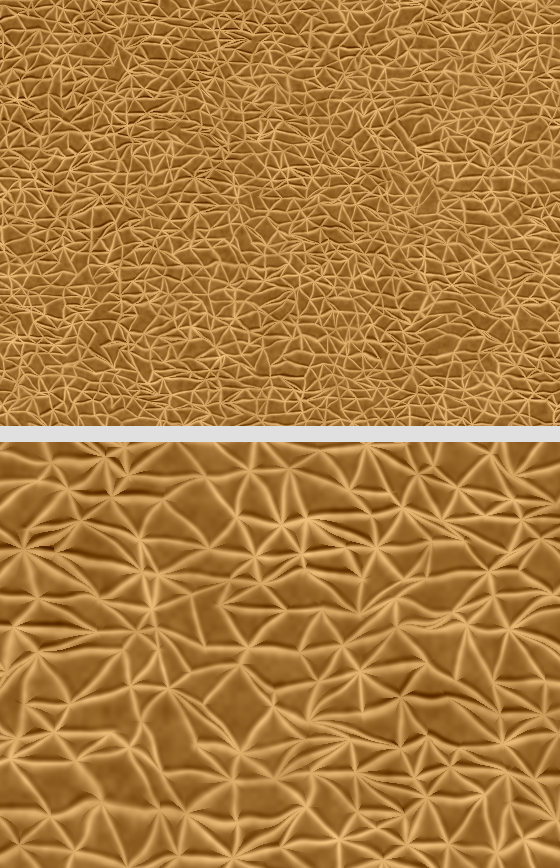
Top, the full canvas; bottom, a detail of the centre.
Reproduce this texture procedurally as a Shadertoy shader.

```glsl
// Tan grained leather: pale creases around small, mostly triangular pads.
// Creases are the edges of a jittered, staggered lattice with random diagonals;
// the nearest edge gives the crease tone, its shadow and its lit rim.

const vec3 DARK_TAN = vec3(0.48, 0.29, 0.06);
const vec3 PALE_TAN = vec3(0.90, 0.71, 0.45);
const float ROWS = 37.0;              // lattice rows per canvas height
const vec2 CELL = vec2(1.32, 1.0);    // lattice cell, wider than tall
const float JITTER = 0.70;
const float CREASE_WIDTH = 0.11;      // in rows
const float SHOULDER_WIDTH = 0.20;    // in rows
const float PAD_TONE = 0.16;
const float CREASE_GAIN = 0.48;
const float SHOULDER_GAIN = 0.24;
const float SHADOW_GAIN = 0.75;
const float RIM_GAIN = 0.26;
const float GRAIN_GAIN = 0.30;

float hash(vec2 p) {
    vec3 h = fract(p.xyx * vec3(0.1031, 0.1030, 0.0973));
    h += dot(h, h.yzx + 33.33);
    return fract((h.x + h.y) * h.z);
}

vec2 hash2(vec2 p) {
    return vec2(hash(p), hash(p + 57.3));
}

float noise(vec2 p) {
    vec2 i = floor(p), f = fract(p);
    f = f * f * (3.0 - 2.0 * f);
    return mix(mix(hash(i), hash(i + vec2(1, 0)), f.x),
               mix(hash(i + vec2(0, 1)), hash(i + vec2(1, 1)), f.x), f.y);
}

vec2 noise2(vec2 p) {
    return vec2(noise(p), noise(p + 71.7)) - 0.5;
}

// Every other row is staggered by half a cell
vec2 vertex(vec2 id) {
    vec2 stagger = vec2(0.5 * mod(id.y, 2.0) - 0.25, 0.0);
    return (id + 0.5 + stagger + JITTER * (hash2(id) - 0.5)) * CELL;
}

// Keeps the nearest edge: xy = offset from it, z = weighted distance, w = strength
void addEdge(vec2 q, vec2 a, vec2 b, float strength, inout vec4 best) {
    vec2 pa = q - a, ba = b - a;
    vec2 offset = pa - ba * clamp(dot(pa, ba) / dot(ba, ba), 0.0, 1.0);
    float d = length(offset) / strength;
    if (d < best.z) best = vec4(offset, d, strength);
}

vec4 nearestCrease(vec2 q) {
    vec4 best = vec4(0.0, 1.0, 9.0, 1.0);
    vec2 home = floor(q / CELL);
    for (int y = -2; y <= 1; y++) {
        for (int x = -2; x <= 1; x++) {
            vec2 id = home + vec2(x, y);
            vec2 a = vertex(id);
            vec2 right = vertex(id + vec2(1, 0));
            vec2 up = vertex(id + vec2(0, 1));
            vec2 across = vertex(id + vec2(1, 1));
            vec2 keep = hash2(id + 13.1);
            vec2 force = hash2(id + 29.7);
            // Level edges run on as long wrinkles; the others drop out more often
            if (keep.x > 0.10) addEdge(q, a, right, 0.80 + 0.50 * force.x, best);
            if (keep.y > 0.16) addEdge(q, a, up, 0.70 + 0.40 * force.y, best);
            if (hash(id + 43.9) > 0.20) {
                float diagonal = 0.65 + 0.45 * fract(force.x + force.y);
                // Mostly the short diagonal of the sheared cell
                bool rising = mod(id.y, 2.0) > 0.5;
                if (hash(id + 91.3) > 0.82) rising = !rising;
                if (rising) addEdge(q, a, across, diagonal, best);
                else addEdge(q, right, up, diagonal, best);
            }
        }
    }
    return best;
}

void mainImage(out vec4 fragColor, in vec2 fragCoord) {
    vec2 uv = fragCoord / iResolution.xy;
    vec2 p = fragCoord / iResolution.y;

    // Broad drift of the hide, then a small bend of every crease
    vec2 q = p + 0.050 * noise2(p * 3.1) + 0.022 * noise2(p * 9.7 + 5.0);
    q = q * ROWS + 0.22 * noise2(p * 48.0) + 40.0;

    vec4 edge = nearestCrease(q);
    float d = length(edge.xy);
    float crease = exp(-pow(edge.z / CREASE_WIDTH, 2.0));
    float shoulder = exp(-edge.z / SHOULDER_WIDTH);

    // Light from above: dark foot of the upper pad, bright rim of the lower one
    float flank = exp(-pow((d - 0.11) / 0.11, 2.0));
    float slope = edge.y / (d + 0.04) * flank * edge.w;
    float corner = smoothstep(0.9, 0.1, length(uv - vec2(0.0, 1.0)));
    float relief = 0.25 + 0.95 * noise(p * 17.0 + 9.0) + 0.30 * corner;

    float tone = PAD_TONE + SHOULDER_GAIN * shoulder;
    tone += CREASE_GAIN * crease * mix(0.65, 1.25, noise(p * 31.0 + 23.0));
    tone -= SHADOW_GAIN * relief * max(slope, 0.0);
    tone += RIM_GAIN * relief * max(-slope, 0.0);

    // Mottled pads, fine pores and slight changes across the hide
    float grain = 0.6 * noise(p * 90.0) + 0.4 * noise(p * 190.0 + 3.0);
    tone += GRAIN_GAIN * (grain - 0.5);
    tone += 0.05 * (noise(p * 2.6 + 17.0) - 0.5) + 0.08 * (noise(p * 30.0) - 0.5);
    tone += 0.05 - 0.04 * corner;

    vec3 color = mix(DARK_TAN, PALE_TAN, clamp(tone, -0.55, 1.12));
    fragColor = vec4(clamp(color, 0.0, 1.0), 1.0);
}
```
